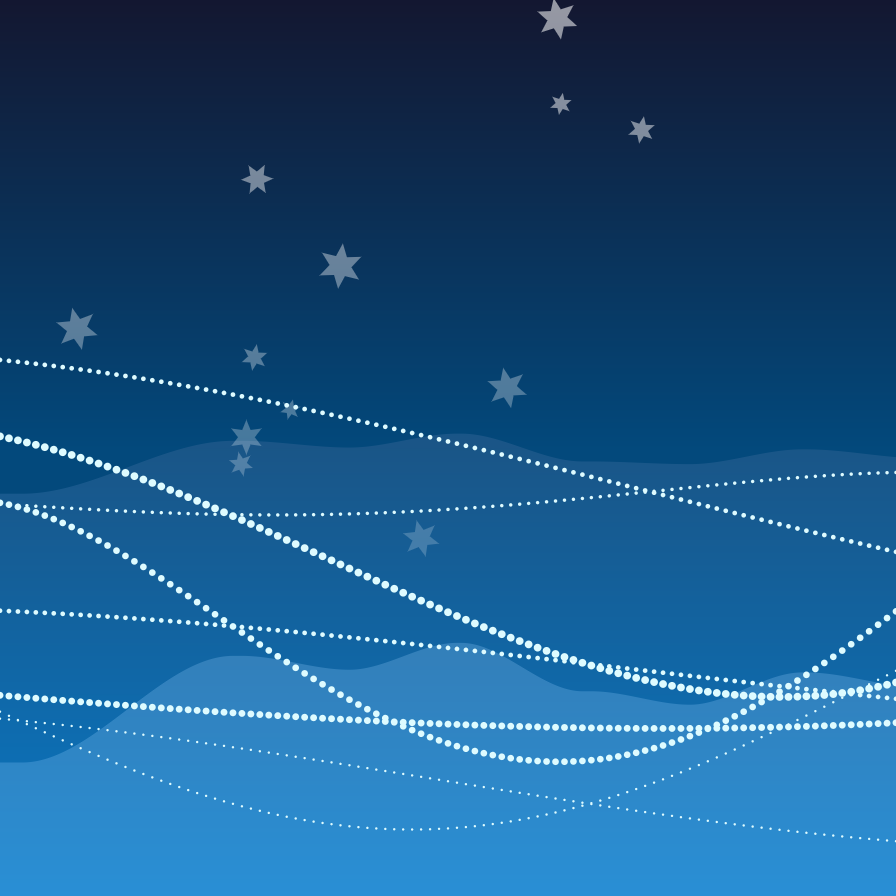
A WebGL 1 fragment shader for this background:

```glsl
precision highp float;
// Night sky over two misty hill ranges, with faint six-pointed stars and
// strings of round lights. Ridges are sums of smooth steps; each string
// places its lights at equal steps in x along a quartic curve.

uniform vec2 u_resolution;

// Smooth coverage of a signed distance, one pixel wide.
float fill(float d) {
    return clamp(0.5 - d * min(u_resolution.x, u_resolution.y), 0.0, 1.0);
}

// Ridge line: alternating rises and falls with shared places.
float ridge(float x, vec4 left, vec3 right) {
    return left.x * smoothstep(0.025, 0.26, x)
         + left.y * smoothstep(0.27, 0.39, x)
         + left.z * smoothstep(0.39, 0.51, x)
         + left.w * smoothstep(0.515, 0.65, x)
         + right.x * smoothstep(0.66, 0.77, x)
         + right.y * smoothstep(0.77, 0.895, x)
         + right.z * smoothstep(0.9, 1.03, x);
}

// Six-pointed star; tilt is the angle of one tip in degrees.
float star(vec2 p, vec2 center, float radius, float tilt) {
    vec2 q = p - center;
    float sector = radians(60.0);
    float a = atan(q.y, q.x + 1e-6) - radians(tilt) + 0.5 * sector;
    a = abs(mod(a, sector) - 0.5 * sector);
    vec2 folded = length(q) * vec2(cos(a), sin(a));
    return fill(dot(folded - vec2(radius, 0.0), vec2(0.38, 0.925)));
}

// Curve through four heights at x = 0, 1/3, 2/3, 1, plus a quartic bend.
float curve(float x, vec4 h, float bend) {
    float s = 3.0 * x;
    float a = s - 1.0, b = s - 2.0, c = s - 3.0;
    return dot(h, vec4(-a * b * c / 6.0, s * b * c / 2.0,
                       -s * a * c / 2.0, s * a * b / 6.0))
         + bend * s * a * b * c;
}

// String of lights along a curve, a hundred to the canvas width.
float lights(vec2 p, vec4 heights, float bend, float radius) {
    float x = floor(p.x * 100.0 + 0.5) / 100.0;
    vec2 center = vec2(x, curve(x, heights, bend));
    return fill(length(p - center) - radius);
}

void main() {
    vec2 p = gl_FragCoord.xy / min(u_resolution.x, u_resolution.y);

    // Sky
    vec3 color = mix(vec3(0.01, 0.285, 0.485), vec3(0.075, 0.09, 0.19),
                     smoothstep(0.0, 1.0, 0.5) * 2.0 * clamp(p.y * 2.0 - 1.0, 0.0, 1.0));

    // Far and near hills, each with its own vertical gradient
    float far = 0.449 + ridge(p.x, vec4(0.059, -0.0075, 0.0155, -0.031),
                              vec3(-0.003, 0.0165, -0.01));
    vec3 farColor = mix(vec3(0.05, 0.43, 0.70), vec3(0.10, 0.335, 0.53),
                        clamp((p.y - 0.15) / 0.35, 0.0, 1.0));
    color = mix(color, farColor, fill(p.y - far));

    float near = 0.149 + ridge(p.x, vec4(0.119, -0.0155, 0.030, -0.054),
                               vec3(-0.015, 0.036, -0.017));
    vec3 nearColor = mix(vec3(0.16, 0.56, 0.835), vec3(0.20, 0.50, 0.73),
                         clamp(p.y / 0.27, 0.0, 1.0));
    color = mix(color, nearColor, fill(p.y - near));

    // Stars, paler towards the top
    float stars = star(p, vec2(0.622, 0.979), 0.0235, 100.0);
    stars = max(stars, star(p, vec2(0.626, 0.884), 0.0125, 80.0));
    stars = max(stars, star(p, vec2(0.716, 0.855), 0.0155, 80.0));
    stars = max(stars, star(p, vec2(0.287, 0.800), 0.0180, 62.0));
    stars = max(stars, star(p, vec2(0.380, 0.703), 0.0255, 84.0));
    stars = max(stars, star(p, vec2(0.086, 0.633), 0.0240, 103.0));
    stars = max(stars, star(p, vec2(0.284, 0.601), 0.0150, 80.0));
    stars = max(stars, star(p, vec2(0.566, 0.567), 0.0230, 101.0));
    stars = max(stars, star(p, vec2(0.324, 0.543), 0.0115, 75.0));
    stars = max(stars, star(p, vec2(0.275, 0.512), 0.0195, 90.0));
    stars = max(stars, star(p, vec2(0.269, 0.482), 0.0138, 102.0));
    stars = max(stars, star(p, vec2(0.470, 0.399), 0.0208, 104.0));
    color = mix(color, vec3(1.0), stars * (0.2 + 0.6 * max(p.y - 0.4, 0.0)));

    // Strings of lights
    float glow = lights(p, vec4(0.5983, 0.5449, 0.4661, 0.3841), 0.0, 0.0026);
    glow = max(glow, lights(p, vec4(0.5130, 0.3913, 0.2552, 0.2383), 0.0, 0.0043));
    glow = max(glow, lights(p, vec4(0.4388, 0.2526, 0.1523, 0.3177), -0.018, 0.0037));
    glow = max(glow, lights(p, vec4(0.4375, 0.4254, 0.4453, 0.4727), -0.0026, 0.0019));
    glow = max(glow, lights(p, vec4(0.3184, 0.2943, 0.2578, 0.2201), 0.0, 0.0026));
    glow = max(glow, lights(p, vec4(0.2240, 0.1999, 0.1875, 0.1934), 0.0, 0.0038));
    glow = max(glow, lights(p, vec4(0.1979, 0.1549, 0.1016, 0.0612), 0.0, 0.0013));
    glow = max(glow, lights(p, vec4(0.2057, 0.0859, 0.1055, 0.2513), -0.0065, 0.0013));
    color = mix(color, vec3(0.87, 0.985, 1.0), glow);

    gl_FragColor = vec4(color, 1.0);
}
```
